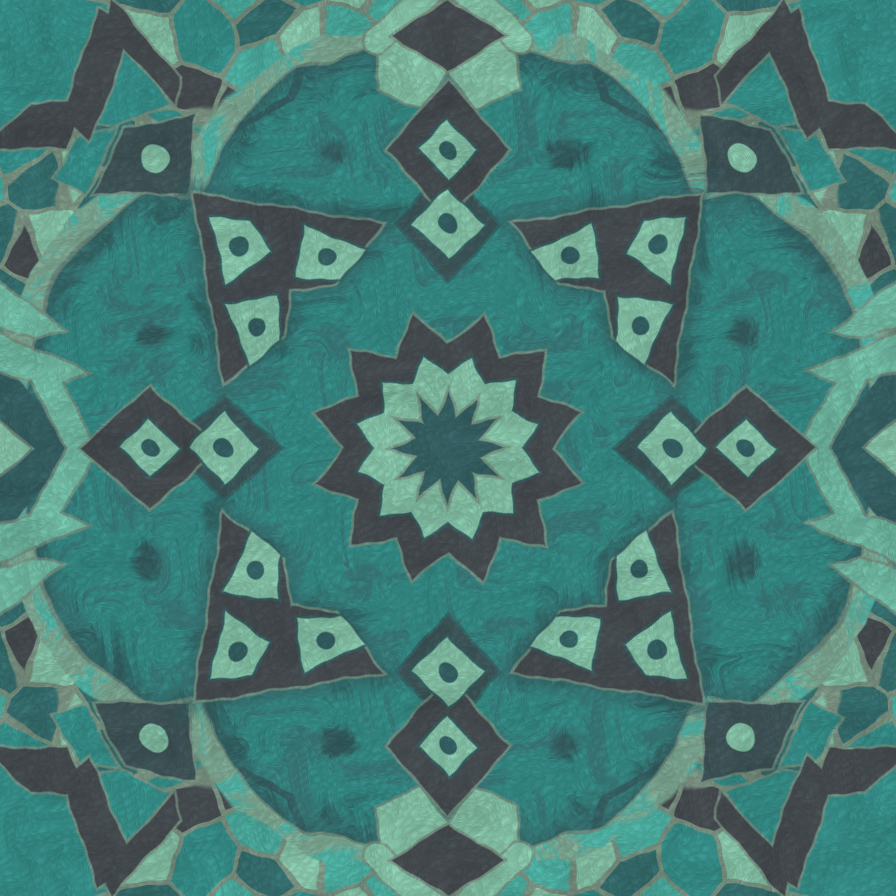
A three.js fragment shader for this pattern:

```glsl
varying vec2 vUv;
const vec3 TEAL = vec3(.20, .53, .51), DEEP = vec3(.20, .36, .37), UMBER = vec3(.26, .285, .30);
const vec3 MINT = vec3(.49, .72, .62), AQUA = vec3(.28, .64, .59), GROUT = vec3(.45, .54, .48);

// Cellular noise: border distance in x, cell identity in y
vec2 cells(vec2 p) {
  float nearest = 9.0, second = 9.0, id = 0.0;
  for (int i = 0; i < 9; i++) {
    vec2 cell = floor(p) + vec2(mod(float(i), 3.0), floor(float(i) / 3.0)) - 1.0;
    vec2 seed = fract(sin(cell * mat2(127.1, 311.7, 269.5, 183.3)) * 437.58);
    float d = length(cell + seed - p);
    if (d < nearest) { second = nearest; nearest = d; id = fract(seed.x * 7.3 + seed.y); }
    else second = min(second, d);
  }
  return vec2(second - nearest, id);
}

// Layered, turned sines for mottled paint
float mottle(vec2 p) {
  float sum = 0.0, amp = 0.5;
  for (int i = 0; i < 6; i++) {
    p = mat2(.8, .6, -.6, .8) * p * 1.7 + 1.3;
    p += 0.8 * sin(p.yx * 1.3);
    sum += amp * sin(p.x) * sin(p.y);
    amp *= 0.77;
  }
  return sum;
}

// Distance shapes; quad corners run clockwise
float side(vec2 p, vec2 a, vec2 b) {
  vec2 e = normalize(b - a), w = p - a;
  return e.x * w.y - e.y * w.x;
}
float quad(vec2 p, vec2 a, vec2 b, vec2 c, vec2 d) {
  return max(max(side(p, a, b), side(p, b, c)), max(side(p, c, d), side(p, d, a)));
}
float diamond(vec2 p, vec2 h) { return (abs(p.x) / h.x + abs(p.y) / h.y - 1.0) * h.x * h.y / length(h); }
float stroke(vec2 p, vec2 a, vec2 b, float width) {
  vec2 e = b - a, w = p - a;
  return length(w - e * clamp(dot(w, e) / dot(e, e), 0.0, 1.0)) - width;
}
float star(vec2 p, float tip, float valley, float turn) {
  float sector = 0.523599, a = abs(mod(atan(p.y, p.x) - turn + sector * 0.5, sector) - sector * 0.5);
  vec2 inner = valley * vec2(cos(sector * 0.5), sin(sector * 0.5));
  return -side(length(p) * vec2(cos(a), sin(a)), vec2(tip, 0.0), inner);
}

// Paint layers
vec3 paint(vec3 col, vec3 ink, float d) { return mix(col, ink, smoothstep(.0012, -.0012, d)); }
vec3 outlined(vec3 col, vec3 ink, vec3 rim, float d) {
  return paint(mix(col, rim, 0.8 * smoothstep(.0042, .0018, d)), ink, d);
}
vec3 dotted(vec3 col, float d, vec2 p, float radius) {
  return paint(outlined(col, MINT, DEEP, d), DEEP, length(p) - radius);
}

// Ragged border and mosaic beyond the central field
vec3 mosaic(vec3 col, vec2 p, float d, float grain) {
  vec2 tile = cells(p * 16.0 + 3.0);
  vec3 ink = mix(AQUA, TEAL, step(.25, tile.y));
  ink = mix(ink, mix(DEEP, TEAL, 0.3), step(.48, tile.y));
  ink = mix(ink, MINT, step(.62, tile.y));
  ink = mix(ink, UMBER, step(.90, tile.y));
  vec3 border = mix(mix(GROUT, MINT, 0.55), AQUA, smoothstep(0.0, 0.6, grain));
  ink = mix(GROUT, ink, smoothstep(.05, .10, tile.x));
  return outlined(col, mix(border, ink, smoothstep(.020, .024, -d)), GROUT, d);
}
vec3 cornerMotif(vec3 col, vec2 p) {
  col = outlined(col, TEAL, GROUT, quad(p, vec2(.31, .385), vec2(.36, .45), vec2(.40, .365), vec2(.37, .36)));
  col = outlined(col, TEAL, GROUT, quad(p, vec2(.37, .355), vec2(.41, .35), vec2(.44, .30), vec2(.405, .285)));
  col = paint(col, TEAL, quad(p, vec2(.37, .49), vec2(.52, .52), vec2(.52, .35), vec2(.42, .37)));
  float band = quad(p, vec2(.405, .387), vec2(.464, .384), vec2(.52, .335), vec2(.425, .335));
  band = min(band, quad(p, vec2(.352, .465), vec2(.39, .49), vec2(.43, .37), vec2(.40, .345)));
  band = min(band, quad(p, vec2(.30, .415), vec2(.375, .50), vec2(.385, .47), vec2(.305, .385)));
  col = outlined(col, UMBER, GROUT, band);
  float eye = quad(p, vec2(.283, .372), vec2(.36, .355), vec2(.395, .285), vec2(.29, .285));
  col = outlined(col, mix(DEEP, UMBER, 0.6), GROUT, eye);
  return paint(col, MINT, length(p - vec2(.328, .324)) - .016);
}
vec3 edgeMotifs(vec3 col, vec2 p) {
  col = outlined(col, MINT, GROUT, quad(p, vec2(0, .42), vec2(.075, .465), vec2(.078, .40), vec2(.03, .38)));
  col = outlined(col, MINT, GROUT, stroke(p, vec2(.02, .51), vec2(.08, .455), .014));
  col = outlined(col, UMBER, GROUT, diamond(p - vec2(0, .46), vec2(.062, .04)));
  col = paint(col, DEEP, diamond(p - vec2(.5, 0), vec2(.085, .10)));
  float hook = quad(p, vec2(.402, .085), vec2(.52, .135), vec2(.52, .09), vec2(.44, .07));
  hook = min(hook, stroke(p, vec2(.408, 0), vec2(.455, .085), .014));
  hook = min(hook, quad(p, vec2(.43, .13), vec2(.52, .20), vec2(.52, .14), vec2(.46, .125)));
  col = outlined(col, mix(AQUA, MINT, .65), GROUT, hook);
  return outlined(col, MINT, GROUT, diamond(p - vec2(.5, 0), vec2(.033, .03)));
}

void main() {
  vec2 c = vUv - 0.5;
  float grain = mottle(c * 23.0);
  vec2 bent = c + .0012 * sin(c.yx * 75.0 + sin(c * 43.0)) + .0006 * sin(c.yx * 230.0);
  vec2 p = abs(bent), q = vec2(min(p.x, p.y), max(p.x, p.y));
  // Mottled field with shaded blots
  vec3 col = mix(TEAL, DEEP, smoothstep(-.1, .7, grain) * 0.6);
  float blot = length((q - vec2(.128, .33)) * vec2(1, 1.3)) + grain * .012;
  col = mix(col, DEEP, smoothstep(.028, .008, blot));
  float radius = mix(.198, .224, smoothstep(-.03, .06, p.x - p.y));
  float outer = radius - length(max(q - vec2(.08, .245), 0.0)) + .004 * sin(p.x * 90.0 + p.y * 57.0);
  col = mix(col, DEEP, 0.8 * smoothstep(.04, 0.0, outer + grain * .025));
  col = paint(col, DEEP, stroke(p, vec2(.16, .44), vec2(.175, .39), .005));
  col = paint(col, DEEP, stroke(p, vec2(.175, .39), vec2(.24, .355), .004));
  col = edgeMotifs(cornerMotif(mosaic(col, p, outer, grain), p), p);
  // Diagonal arrowheads
  float arrow = quad(q, vec2(.073, .25), vec2(.30, .286), vec2(.20, .175), vec2(.125, .183));
  col = mix(col, DEEP, 0.7 * smoothstep(.025, 0.0, arrow + grain * .015));
  col = outlined(col, UMBER, GROUT, arrow);
  float wing = quad(q, vec2(.093, .22), vec2(.161, .249), vec2(.169, .191), vec2(.12, .187));
  col = dotted(col, wing, q - vec2(.136, .214), .010);
  float heart = quad(p, vec2(.198, .218), vec2(.22, .254), vec2(.265, .257), vec2(.248, .183));
  col = dotted(col, heart, p - vec2(.234, .226), .011);
  // Paired diamonds on each axis
  vec2 far = q - vec2(0, .333), near = q - vec2(0, .25);
  col = outlined(col, mix(DEEP, UMBER, 0.5), DEEP, diamond(near, vec2(.057, .062)));
  col = outlined(col, UMBER, GROUT, diamond(far, vec2(.068, .076)));
  col = dotted(col, diamond(near, vec2(.042, .038)), near, .011);
  col = dotted(col, diamond(far, vec2(.033, .033)), far, .010);
  // Nested central stars
  col = outlined(col, UMBER, GROUT, star(bent, .153, .115, .261799));
  col = outlined(col, MINT, DEEP, star(bent, .105, .082, .261799));
  col = outlined(col, DEEP, GROUT, star(bent, .063, .037, 0.0));
  // Brushed paint texture
  float flecks = cells(c * vec2(95, 120) + grain).x;
  gl_FragColor = vec4(col * (1.0 + .08 * grain + .16 * (flecks - .35)), 1.0);
}
```
